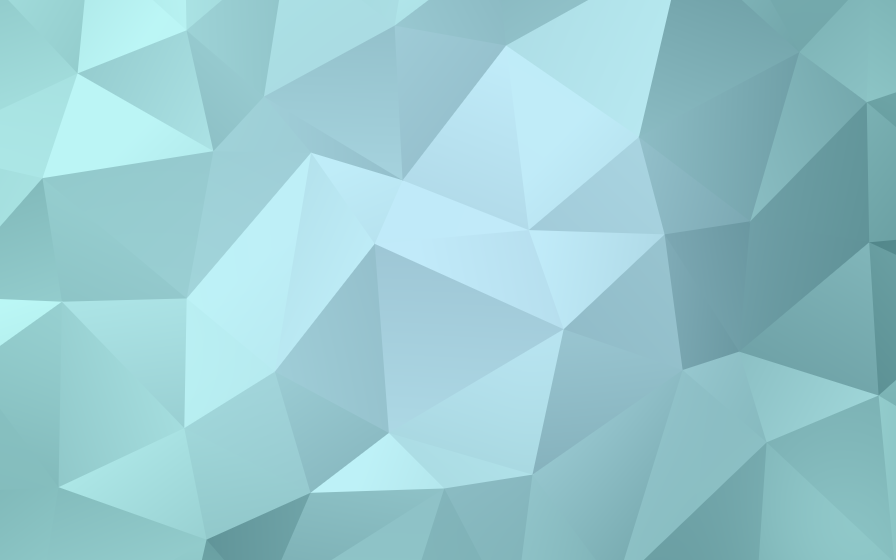
Reproduce this background procedurally as a Shadertoy shader.

```glsl
// Faceted low-poly relief in mint, ice blue and deep teal under soft light.

#define SPACING vec2(0.21, 0.235)     // column width and row height, canvas heights
#define JITTER 0.66                   // vertex scatter inside each cell
#define RELIEF 0.85                   // vertex height range
#define CONTRAST 0.46                 // strength of facet lighting
#define FADE 0.14                     // tone drift across one facet
#define FLAT_SHARE 0.35               // share of quads that are almost flat
#define LIGHT vec2(-0.55, 0.83)       // light direction in the canvas plane
#define MINT vec3(0.72, 0.96, 0.95)
#define TEAL vec3(0.25, 0.46, 0.47)
#define ICE vec3(0.75, 0.91, 0.97)
#define SLATE vec3(0.47, 0.61, 0.68)

vec3 hash3(vec2 p) {
    vec3 q = fract(p.xyx * vec3(0.1031, 0.1030, 0.0973) + 0.37);
    q += dot(q, q.yxz + 33.33);
    return fract((q.xxy + q.yzz) * q.zyx);
}

float cross2(vec2 a, vec2 b) { return a.x * b.y - a.y * b.x; }

// Mesh vertex on staggered columns: canvas position in xy, height in z
vec3 meshVertex(vec2 cell) {
    vec3 h = hash3(cell + 40.0);
    vec2 g = cell + 0.5 + JITTER * (h.xy - 0.5);
    return vec3(vec2(g.x, g.y + 0.5 * g.x) * SPACING, RELIEF * h.z * SPACING.x);
}

// Triangle area relative to one cell
float signedArea(vec3 a, vec3 b, vec3 c) {
    return cross2(b.xy - a.xy, c.xy - a.xy) / (SPACING.x * SPACING.y);
}

float edgeDistance(vec2 p, vec2 a, vec2 b) {
    return cross2(b - a, p - a) / max(length(b - a), 1e-4);
}

float blob(vec2 q, vec2 center, float falloff) {
    vec2 d = q - center;
    return exp(-falloff * dot(d, d));
}

// Broad light over the canvas: dim right side and base, bright lower right corner
float ambientTone(vec2 q) {
    return 0.77 - 0.42 * smoothstep(0.90, 1.4, q.x)
                - 0.16 * (1.0 - smoothstep(0.0, 0.40, q.y))
                + 0.07 * blob(q, vec2(0.3, 0.8), 9.0)
                + 0.10 * blob(q, vec2(1.0, 0.8), 14.0)
                + 0.45 * blob(q, vec2(1.5, 0.02), 22.0);
}

vec3 facetColor(vec2 p, vec3 a, vec3 b, vec3 c, vec3 quadNormal, float flatness) {
    vec3 middle = (a + b + c) / 3.0;
    vec3 normal = normalize(cross(b - a, c - a));
    normal = normalize(mix(normal, quadNormal, flatness));
    vec3 h = hash3(floor(middle.xy * 256.0));
    float angle = 6.2832 * h.x;
    vec2 drift = vec2(cos(angle), sin(angle)) * FADE / SPACING.x;

    vec2 place = mix(middle.xy, p, 0.25 + 0.5 * flatness);
    float tone = ambientTone(place)
               + CONTRAST * dot(normal.xy, LIGHT)
               + (1.0 - flatness) * 0.10 * (h.y - 0.5)
               + (1.0 - 0.7 * flatness) * dot(p - middle.xy, drift);
    float cool = blob(place, vec2(0.87, 0.58), 3.6);
    return mix(mix(TEAL, SLATE, cool), mix(MINT, ICE, cool), clamp(tone, 0.0, 1.02));
}

// Adds one triangle, weighted by its antialiased coverage
void addFacet(inout vec4 sum, vec2 p, vec3 a, vec3 b, vec3 c, vec3 quadNormal, float flatness) {
    float d = min(edgeDistance(p, a.xy, b.xy),
              min(edgeDistance(p, b.xy, c.xy), edgeDistance(p, c.xy, a.xy)));
    float cover = clamp(d * iResolution.y + 0.5, 0.0, 1.0);
    if (cover > 0.0) sum += cover * vec4(facetColor(p, a, b, c, quadNormal, flatness), 1.0);
}

void mainImage(out vec4 fragColor, in vec2 fragCoord) {
    vec2 p = fragCoord / iResolution.y;
    vec2 g = p / SPACING;
    vec2 home = floor(vec2(g.x, g.y - 0.5 * g.x));
    vec4 sum = vec4(0.0);

    // The four quads around this cell, split along the short diagonal where it fits
    for (int j = -1; j <= 0; j++)
    for (int i = -1; i <= 0; i++) {
        vec2 cell = home + vec2(i, j);
        vec3 a = meshVertex(cell);
        vec3 b = meshVertex(cell + vec2(1.0, 0.0));
        vec3 c = meshVertex(cell + vec2(1.0, 1.0));
        vec3 d = meshVertex(cell + vec2(0.0, 1.0));
        vec3 quadNormal = normalize(cross(c - a, d - b));
        float flatness = 0.85 * step(hash3(cell + 91.0).x, FLAT_SHARE);
        float splitAC = min(signedArea(a, b, c), signedArea(a, c, d));
        float splitBD = min(signedArea(a, b, d), signedArea(b, c, d));
        if (splitBD > min(splitAC, 0.2)) {
            addFacet(sum, p, a, b, d, quadNormal, flatness);
            addFacet(sum, p, b, c, d, quadNormal, flatness);
        } else {
            addFacet(sum, p, a, b, c, quadNormal, flatness);
            addFacet(sum, p, a, c, d, quadNormal, flatness);
        }
    }
    fragColor = vec4(sum.rgb / max(sum.a, 1e-4), 1.0);
}
```
